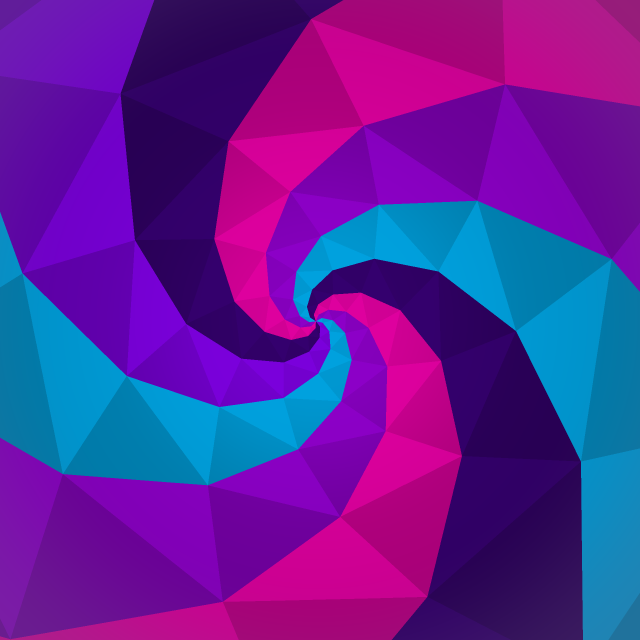
Write a Shadertoy shader that draws this background.

```glsl
// A nine-armed spiral of flat triangular facets in pink, indigo, violet, cyan and purple.
// Nested nonagons shrink and twist towards the centre; each band between two of them
// is split into bright facets (base outside) and dim facets (tip outside).

const float TAU = 6.2831853;
const int   ARM_COUNT = 9;
const int   RING_COUNT = 9;
const float STEP = TAU / 9.0;              // angle between arms
const float TWIST = 0.4395;                // turn from one ring to the next
const float PHASE = 1.1555;                // angle of the first corner of ring 0
const float RING_SCALE = 0.720;            // ring radius = scale * shrink^k - offset
const float RING_SHRINK = 0.68;
const float RING_OFFSET = 0.0221;
const vec2  CENTRE = vec2(-0.0065, -0.0020); // from the middle of the canvas
const vec2  DRIFT = vec2(0.0083, 0.0102);    // shift of the rings per unit radius
const int   SAMPLES = 3;                   // per axis, for smooth edges

const vec3 PINK   = vec3(0.87, 0.00, 0.62);
const vec3 INDIGO = vec3(0.205, 0.00, 0.43);
const vec3 VIOLET = vec3(0.48, 0.00, 0.86);
const vec3 CYAN   = vec3(0.00, 0.63, 0.87);
const vec3 PURPLE = vec3(0.55, 0.00, 0.78);
const vec3 HAZE   = vec3(0.42, 0.38, 0.50);
const vec3 ARMS[ARM_COUNT] = vec3[ARM_COUNT](
    PINK, INDIGO, VIOLET, CYAN, PURPLE, PINK, INDIGO, CYAN, PURPLE);

float ringRadius(int k) {
    return RING_SCALE * pow(RING_SHRINK, float(k)) - RING_OFFSET;
}

vec2 polar(float radius, float angle) {
    return radius * vec2(cos(angle), sin(angle));
}

float cross2(vec2 a, vec2 b) {
    return a.x * b.y - a.y * b.x;
}

// Angle past the first corner of ring k
float ringAngle(float angle, int k) {
    return angle - PHASE - TWIST * float(k);
}

bool insideRing(float radius, float angle, int k) {
    float fold = mod(ringAngle(angle, k), STEP) - 0.5 * STEP;
    return radius * cos(fold) < ringRadius(k) * cos(0.5 * STEP);
}

vec3 facetColour(vec2 p) {
    p -= DRIFT * length(p);
    float radius = length(p);
    float angle = atan(p.y, p.x + 1e-7);

    // Innermost nonagon that holds the point
    int band = -1;
    for (int k = 0; k < RING_COUNT; k++) {
        if (!insideRing(radius, angle, k)) break;
        band = k;
    }

    // Bright triangle of this sector: two outer corners and one inner corner
    float turn = ringAngle(angle, band);
    float sector = floor(turn / STEP);
    vec2 q = polar(radius, turn - sector * STEP);
    vec2 cornerA = polar(ringRadius(band), 0.0);
    vec2 cornerB = polar(ringRadius(band), STEP);
    vec2 inner = polar(ringRadius(band + 1), TWIST);
    bool pastA = cross2(inner - cornerA, q - cornerA) > 0.0;
    bool pastB = cross2(inner - cornerB, q - cornerB) < 0.0;

    float arm = pastA ? sector : sector + 1.0;
    int index = int(mod(arm + 0.5, float(ARM_COUNT)));

    // Facet shade, fading to a hazy rim
    float dim = mix(0.94, 0.83, smoothstep(0.08, 0.35, radius));
    float shade = (pastA || pastB) ? dim : 1.0;
    shade *= mix(1.0, 0.91, smoothstep(0.1, 0.5, radius));
    float haze = 0.3 * smoothstep(0.4, 0.7, radius);
    return mix(ARMS[index] * shade, HAZE, haze);
}

void mainImage(out vec4 fragColor, in vec2 fragCoord) {
    float scale = min(iResolution.x, iResolution.y);
    vec3 colour = vec3(0.0);
    for (int i = 0; i < SAMPLES * SAMPLES; i++) {
        vec2 cell = vec2(float(i % SAMPLES), float(i / SAMPLES));
        vec2 jitter = (cell + 0.5) / float(SAMPLES) - 0.5;
        vec2 p = (fragCoord + jitter - 0.5 * iResolution.xy) / scale;
        colour += facetColour(p - CENTRE);
    }
    fragColor = vec4(colour / float(SAMPLES * SAMPLES), 1.0);
}
```
